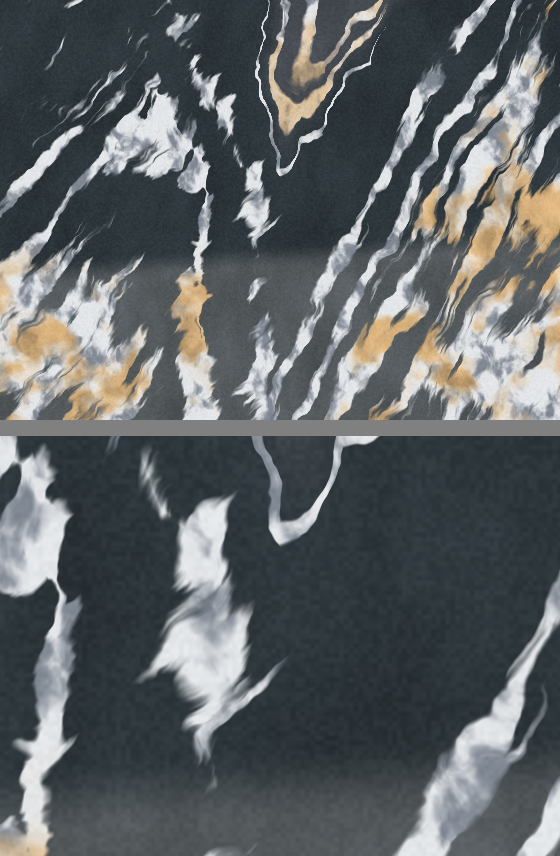
Top: the whole. Bottom: its middle third, enlarged.
This texture is drawn by a Shadertoy shader. Its source:

```glsl
// Polished black marble with folded white veins and gold-stained bands.

const vec3 DARK_STONE  = vec3(0.175, 0.210, 0.230);
const vec3 SHEEN_STONE = vec3(0.320, 0.340, 0.352);
const vec3 VIOLET_GREY = vec3(0.310, 0.315, 0.345);
const vec3 VEIN_GREY   = vec3(0.500, 0.530, 0.575);
const vec3 VEIN_WHITE  = vec3(0.890, 0.900, 0.910);
const vec3 TAN         = vec3(0.840, 0.765, 0.660);
const vec3 GOLD        = vec3(0.800, 0.630, 0.400);
const float RAGGED      = 3.0;   // how strongly the streaks break the bands
const float LAYER_FREQ  = 38.0;  // streaks across the layers
const float ALONG_FREQ  = 8.0;   // streaks along the layers
const float GRAIN       = 0.045;

float hash(vec2 p) {
    vec3 q = fract(p.xyx * 0.1031);
    q += dot(q, q.yzx + 33.33);
    return fract((q.x + q.y) * q.z);
}

float noise(vec2 p) {
    vec2 i = floor(p), f = fract(p);
    f = f * f * (3.0 - 2.0 * f);
    return mix(mix(hash(i), hash(i + vec2(1, 0)), f.x),
               mix(hash(i + vec2(0, 1)), hash(i + vec2(1, 1)), f.x), f.y);
}

float fbm(vec2 p) {
    float sum = 0.0, amp = 0.533;
    for (int i = 0; i < 4; i++) {
        sum += amp * noise(p);
        p = 2.03 * p + 19.7;
        amp *= 0.5;
    }
    return sum;
}

float smoothMin(float a, float b, float k) {
    float h = max(k - abs(a - b), 0.0) / k;
    return min(a, b) - 0.25 * h * h * k;
}

float zigzag(float x) { return abs(fract(x) - 0.5) * 2.0 - 0.5; }

// 1 at the middle of a band, 0 at its edge, negative outside
float band(float d, float middle, float halfWidth) {
    return max(1.0 - abs(d - middle) / halfWidth, -1.5);
}

float streaks(float layer, float along) {
    return RAGGED * (fbm(vec2(layer * LAYER_FREQ, along * ALONG_FREQ) + 40.0) - 0.5);
}

// Arch on the left, with a gold mass under its foot
float archCover(vec2 q) {
    float left = 0.78 * q.x - 0.62 * (q.y - 0.34);
    float right = 0.515 - q.x - 0.5 * max(q.y - 0.55, 0.0);
    float hinge = exp(-pow((q.x - 0.38) / 0.13, 2.0));
    float a = smoothMin(left, right, 0.05) + 0.035 * hinge * zigzag(q.x * 13.0);

    float limb = band(a, 0.022, 0.015);
    float crest = band(a, 0.065, 0.065) - 3.0 * smoothstep(0.11, 0.2, abs(q.x - 0.36))
                - 3.0 * (1.0 - smoothstep(0.5, 0.6, q.y));
    float strip = band(q.x, 0.472, 0.03) - 3.0 * smoothstep(0.34, 0.44, q.y);
    float foot = smoothMin(0.35 + 0.32 * q.x - q.y, 0.355 - 0.17 * q.y - q.x, 0.06);
    float mass = clamp(foot * 9.0, -1.5, 0.5);
    float wisps = max(band(a, -0.1, 0.045) - 0.5,
                      -0.6 - 2.0 * smoothstep(0.42, 0.55, q.x));
    return max(max(max(limb, crest), max(strip, mass)), wisps) + streaks(left, q.y);
}

// Distance inside the V-shaped trough at the top
float troughDepth(vec2 q) {
    float left = q.x - 0.61 - 0.3 * max(0.8 - q.y, 0.0);
    float right = 0.73 * q.y - q.x + 0.26;
    return smoothMin(left, right, 0.05) + 0.03 * zigzag(q.x * 9.0);
}

float troughCover(vec2 q, float depth) {
    float veins = max(band(depth, 0.005, 0.006) - 0.2, band(depth, 0.055, 0.013));
    veins = max(veins, band(depth, 0.1, 0.018) - 0.3);
    return veins + 0.8 * streaks(depth, q.y) - 2.0 * smoothstep(0.9, 1.0, q.x);
}

// Slanting layers that fill the right side
float slopeCover(vec2 q, float r) {
    float bulge = exp(-pow((q.y - 0.64) / 0.17, 2.0));
    float vein = max(band(r, -0.025, 0.017), band(r, 0.068, 0.014));
    float broad = band(r, 0.155 + 0.055 * bulge, 0.04 + 0.055 * bulge);
    broad = min(broad, 0.65) - 0.8 * smoothstep(0.82, 0.98, q.y);
    float lower = min(band(r, 0.3, 0.035), 0.6);
    float corner = clamp((r - 0.35) * 9.0, -1.5, 0.5);
    float threads = -0.55 - 2.0 * (1.0 - smoothstep(0.0, 0.06, r));
    return max(max(max(vein, broad), max(lower, corner)), threads) + streaks(r, q.y);
}

void mainImage(out vec4 fragColor, in vec2 fragCoord) {
    vec2 p = fragCoord / iResolution.y;
    vec2 q = p + 0.075 * (vec2(fbm(p * 5.0), fbm(p * 5.0 + 17.0)) - 0.5)
               + 0.025 * (vec2(fbm(p * 21.0 + 5.0), fbm(p * 21.0 + 31.0)) - 0.5);
    float r = q.x - 0.53 * q.y - 0.64;
    float depth = troughDepth(q);

    // Dark ground: cloudy stone, trough tint and a reflected sheen below
    float sheenLine = 0.35 + 0.07 * p.x;
    float sheen = 1.0 - smoothstep(sheenLine - 0.035, sheenLine + 0.025, p.y);
    vec3 color = mix(DARK_STONE, SHEEN_STONE, sheen);
    color = mix(color, VIOLET_GREY, 0.65 * smoothstep(0.0, 0.07, depth));
    color *= 0.8 + 0.4 * fbm(q * vec2(12.0, 7.0));

    // Pale minerals, warm in the lower left and along the slope
    float cover = max(max(archCover(q), troughCover(q, depth)), slopeCover(q, r));
    float tone = fbm(q * vec2(38.0, 26.0) + 9.0);
    float stain = fbm(q * 10.0 + 60.0);
    float warmZone = smoothstep(0.07, 0.14, r)
        + (1.0 - smoothstep(0.3, 0.45, q.y)) * (1.0 - smoothstep(0.5, 0.56, q.x))
        + 0.7 * smoothstep(0.0, 0.05, depth);
    float warm = min(warmZone, 1.0) * smoothstep(0.36, 0.54, stain);
    vec3 pale = mix(VEIN_GREY, VEIN_WHITE, smoothstep(0.3, 0.62, tone + 0.08 * cover));
    vec3 gold = mix(TAN, GOLD, smoothstep(0.46, 0.62, stain)) * (0.8 + 0.4 * tone);
    pale = mix(pale, gold, 0.85 * warm);
    color = mix(color, pale, smoothstep(0.0, 0.42, cover));

    color += GRAIN * (noise(p * 260.0) - 0.5);
    fragColor = vec4(clamp(color, 0.0, 1.0), 1.0);
}
```
